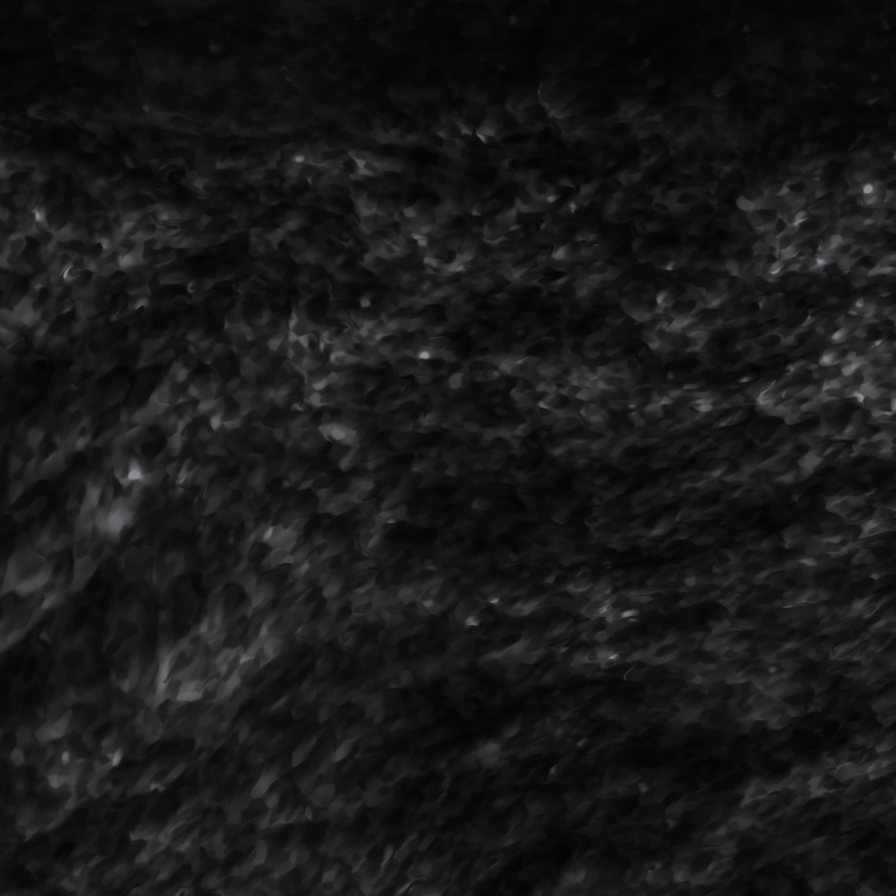
Reproduce this texture procedurally as a WebGL 2 fragment shader.

```glsl
#version 300 es
precision highp float;
// Dark, coarse rock: bent grain strata, dim crevices and scattered pale flecks.

uniform vec2 u_resolution;
out vec4 fragColor;

// Tone response: brightness = MEDIAN * exp(SPREAD * relief)
const float MEDIAN = 0.084;
const float SPREAD = 0.56;
const vec3 TINT = vec3(0.99, 0.995, 1.035);

// Frequencies along and across the strata, in cells per canvas
const vec2 BROAD_FREQ = vec2(3.0, 5.5);
const vec2 STREAK_FREQ = vec2(6.0, 25.0);
const vec2 CLUMP_FREQ = vec2(19.0, 32.0);
const vec2 GRAIN_FREQ = vec2(50.0, 68.0);
const vec2 FINE_FREQ = vec2(92.0, 116.0);

// Strength of each layer
const float BROAD_AMP = 0.32;
const float STREAK_AMP = 0.40;
const float CLUMP_AMP = 0.33;
const float GRAIN_AMP = 0.46;
const float FINE_AMP = 0.36;
const float FLECK_AMP = 1.9;

const float STRATA_SLOPE = 0.45;   // rise of the strata at the bottom edge
const float SHADOW_DEPTH = 1.45;   // darkening of the top band
const float FLECK_FREQ = 42.0;
const float FLECK_SHARE = 0.13;    // share of cells that hold a fleck
const float KERNEL = 6.5;          // tightness of the cellular blend
const float CELL_DEVIATION = 0.44; // used to normalise the cellular noise

vec3 hash3(vec2 cell) {
    vec3 h = fract(cell.xyx * vec3(0.1031, 0.1030, 0.0973));
    h += dot(h, h.yxz + 33.33);
    return fract((h.xxy + h.yzz) * h.zyx);
}

// Soft cellular noise: jittered cells blend their random tones
float cellNoise(vec2 p) {
    vec2 base = floor(p);
    float tone = 0.0, total = 0.0;
    for (int j = -1; j <= 1; j++) {
        for (int i = -1; i <= 1; i++) {
            vec2 cell = base + vec2(i, j);
            vec3 h = hash3(cell + 211.0);
            vec2 d = p - cell - h.xy;
            float weight = exp(-KERNEL * dot(d, d));
            tone += weight * (2.0 * h.z - 1.0);
            total += weight;
        }
    }
    return tone / (max(total, 1e-5) * CELL_DEVIATION);
}

// Small turned chips with random size, brightness and presence
float flecks(vec2 p, float share) {
    vec2 base = floor(p);
    float light = 0.0;
    for (int j = -1; j <= 1; j++) {
        for (int i = -1; i <= 1; i++) {
            vec2 cell = base + vec2(i, j);
            vec3 place = hash3(cell + 517.0);
            vec3 look = hash3(cell + 903.0);
            float angle = (look.x - 0.4) * 1.8;
            float c = cos(angle), s = sin(angle);
            vec2 d = mat2(c, -s, s, c) * (p - cell - place.xy);
            d /= vec2(mix(0.26, 0.60, look.y * look.y), mix(0.17, 0.31, look.z));
            float chip = 1.0 - smoothstep(0.25, 1.15, length(d));
            light = max(light, chip * step(place.z, share) * mix(0.45, 1.0, look.z));
        }
    }
    return light;
}

// Strata coordinates: level at the top, rising to the right below
vec2 strata(vec2 uv) {
    float bend = STRATA_SLOPE * (1.0 - smoothstep(0.0, 0.8, uv.y));
    float wave = 0.012 * sin(7.0 * uv.x + 5.0 * uv.y)
               + 0.006 * sin(17.0 * uv.x - 11.0 * uv.y + 1.3);
    return vec2(uv.x + 0.3 * bend * uv.y, uv.y - bend * (uv.x - 0.5) + wave);
}

void main() {
    vec2 uv = gl_FragCoord.xy / u_resolution.y;
    vec2 p = strata(uv);

    // Layered relief, from large patches down to grit
    float broad = cellNoise(p * BROAD_FREQ + 3.7);
    float streak = cellNoise(p * STREAK_FREQ + 17.0);
    float clump = cellNoise(p * CLUMP_FREQ + 41.0);
    float grain = cellNoise(p * GRAIN_FREQ + 0.25 * vec2(clump, streak) + 73.0);
    float fine = cellNoise(p * FINE_FREQ + 0.3 * grain + 131.0);

    // Top shadow band with an uneven lower edge
    float shadow = smoothstep(0.80, 0.93, uv.y + 0.025 * broad);
    float grit = mix(0.85, 1.1, smoothstep(0.25, 0.6, uv.y)) * (1.0 - 0.5 * shadow);

    float relief = 0.10 + BROAD_AMP * broad - SHADOW_DEPTH * shadow;
    relief += (STREAK_AMP * streak + CLUMP_AMP * clump) * (1.0 - 0.4 * shadow);
    relief += (GRAIN_AMP * grain + FINE_AMP * fine) * grit;

    // Flecks gather in the upper half and thin out elsewhere
    float gather = smoothstep(0.30, 0.65, uv.y) * (1.0 - 0.75 * shadow);
    float share = FLECK_SHARE * mix(0.35, 1.15, gather);
    vec2 ragged = 0.10 * vec2(grain, fine);
    relief += FLECK_AMP * flecks(p * FLECK_FREQ + ragged, share);

    float tone = min(MEDIAN * exp(SPREAD * relief), 0.55);
    fragColor = vec4(tone * TINT, 1.0);
}
```
